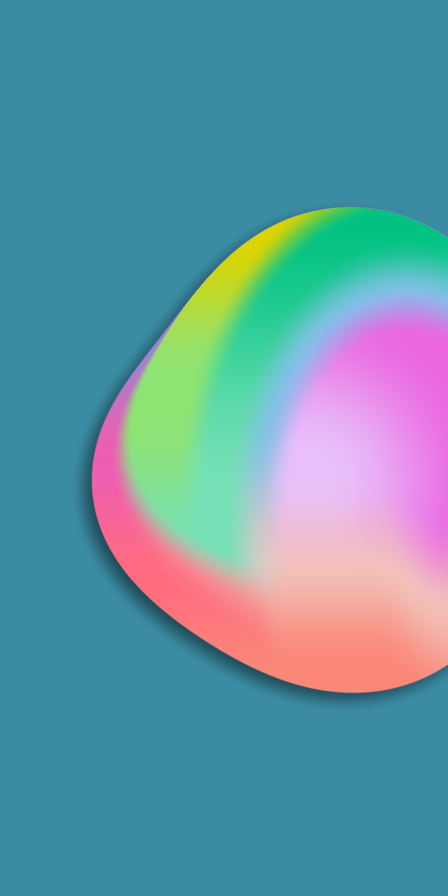
This background is drawn by a WebGL 1 fragment shader. Its source:

```glsl
precision highp float;

uniform vec2 u_resolution;

// Approximate signed distance to the blob: a circle bent by low harmonics
float blobDistance(vec2 p) {
  vec2 q = p - vec2(0.703, 0.984);
  float a = atan(q.y, q.x);
  float radius = 0.510 + 0.032 * cos(a)
    - 0.020 * cos(2.0 * a) + 0.015 * sin(2.0 * a)
    - 0.029 * cos(3.0 * a) - 0.012 * sin(3.0 * a)
    + 0.004 * cos(4.0 * a) + 0.006 * sin(4.0 * a)
    - 0.002 * cos(5.0 * a);
  return length(q) - radius;
}

// Elliptical arch with open legs; 1.0 lies on its inner edge
float archRadius(vec2 p) {
  vec2 q = p - vec2(0.911, 0.854);
  return length(vec2(q.x / 0.318, max(q.y, 0.0) / 0.474));
}

// Green arch, yellow along the upper left and blue on its inner side
vec3 archColor(vec2 p, float arch) {
  vec3 emerald = vec3(0.0, 0.76, 0.51);
  vec3 mint = vec3(0.46, 0.88, 0.71);
  vec3 yellow = vec3(0.86, 0.83, 0.0);
  vec3 lime = vec3(0.56, 0.89, 0.45);
  vec3 sky = mix(vec3(0.82, 0.80, 0.78), vec3(0.52, 0.75, 0.92),
                 smoothstep(0.75, 1.05, p.y));
  vec3 inner = mix(mint, emerald, smoothstep(0.90, 1.54, p.y));
  vec3 outer = mix(lime, yellow, smoothstep(1.16, 1.48, p.y));
  outer = mix(mint, outer, smoothstep(0.75, 1.08, p.y));
  vec3 color = mix(inner, outer, smoothstep(1.42, 1.64, arch));
  return mix(sky, color, smoothstep(1.01, 1.30, arch));
}

// Pink rim: violet at the top, coral at the bottom
vec3 rimColor(vec2 p, float depth) {
  vec3 color = mix(vec3(0.93, 0.37, 0.70), vec3(0.60, 0.52, 0.82),
                   smoothstep(0.98, 1.25, p.y));
  color = mix(vec3(1.0, 0.42, 0.50), color, smoothstep(0.70, 0.98, p.y));
  color = mix(vec3(0.98, 0.53, 0.47), color, smoothstep(0.48, 0.72, p.y));
  return mix(color, vec3(0.93, 0.74, 0.69), 0.75 * smoothstep(0.05, 0.19, depth));
}

// Lilac heart fading to magenta above and to coral below
vec3 heartColor(vec2 p) {
  float fade = smoothstep(0.05, 0.39, distance(p, vec2(0.69, 0.932)));
  vec3 color = mix(vec3(0.91, 0.75, 0.98), vec3(0.92, 0.40, 0.88), fade);
  float y = p.y + 0.09 * smoothstep(0.84, 1.0, p.x);
  color = mix(vec3(0.95, 0.77, 0.74), color, smoothstep(0.71, 0.94, y));
  return mix(vec3(0.98, 0.53, 0.47), color, smoothstep(0.51, 0.77, y));
}

void main() {
  vec2 p = gl_FragCoord.xy / u_resolution * vec2(1.0, 2.0);
  float pixel = 1.0 / u_resolution.x;
  float edge = blobDistance(p);
  float arch = archRadius(p);

  // Flat ground with a soft shadow to the lower left
  vec3 color = vec3(0.23, 0.55, 0.64);
  float shadow = 1.0 - smoothstep(-0.035, 0.032, blobDistance(p + vec2(0.018, 0.016)));
  color *= 1.0 - 0.5 * shadow;

  // Rim widens downwards along the left side
  float rimWidth = 0.161 * pow(max(1.336 - p.y, 0.0) / 0.612, 1.7) + 0.001;
  float rim = 1.0 - smoothstep(0.6 * rimWidth, 1.4 * rimWidth, -edge);

  // Blob surface
  vec3 surface = mix(archColor(p, arch), rimColor(p, -edge), rim);
  surface = mix(heartColor(p), surface, smoothstep(0.83, 1.08, arch));

  color = mix(surface, color, smoothstep(-pixel, pixel, edge));
  gl_FragColor = vec4(color, 1.0);
}
```
